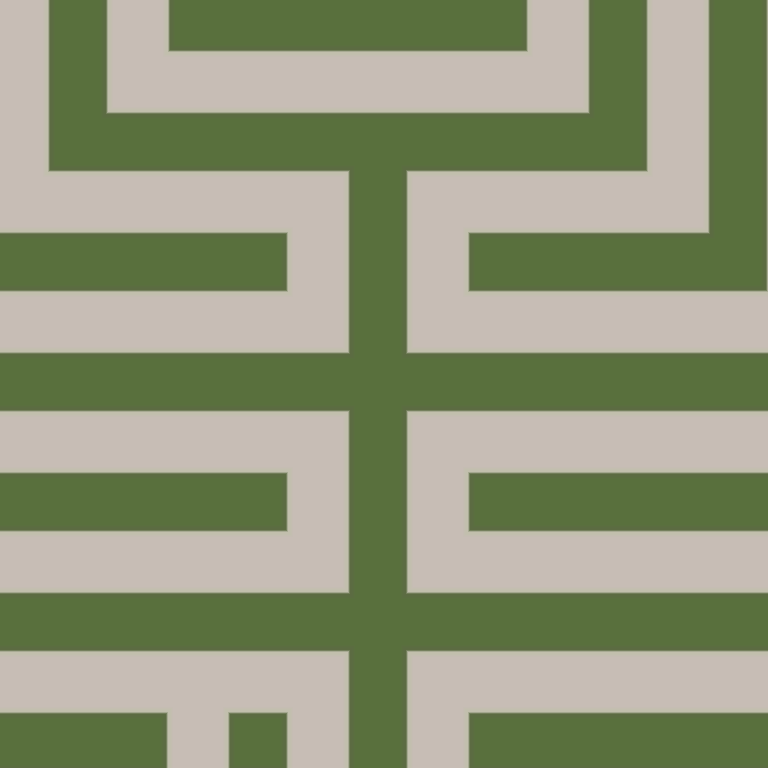
This pattern is drawn by a three.js fragment shader. Its source:

```glsl
// Beige and green fretwork of square-ended bars on a lattice of 6.4 cells.
// Each bar is a box distance between two lattice points; their union is
// filled green, with a faint tint along both sides of every edge.

varying vec2 vUv;

// Distance to a square-capped bar from a (lower left) to b (upper right).
float bar(vec2 p, vec2 a, vec2 b) {
  vec2 d = abs(p - 0.5 * (a + b)) - 0.5 * (b - a) - 0.242;
  return max(d.x, d.y);
}

float row(vec2 p, float y, float left, float right) {
  return bar(p, vec2(left, y), vec2(right, y));
}

float column(vec2 p, float x, float bottom, float top) {
  return bar(p, vec2(x, bottom), vec2(x, top));
}

float fretwork(vec2 p) {
  // Central stem
  float d = column(p, 0.0, -1.0, 5.0);

  // Alternating split and continuous rows
  for (int i = 0; i < 2; i++) {
    float y = 2.0 * float(i);
    d = min(d, row(p, y + 1.0, -4.0, 4.0));
    d = min(d, row(p, y + 2.0, -4.0, -1.0));
    d = min(d, row(p, y + 2.0, 1.0, i == 0 ? 4.0 : 3.0));
  }

  // Bottom row, with a gap on the left
  d = min(d, row(p, 0.0, -4.0, -2.0));
  d = min(d, row(p, 0.0, -1.0, -1.0));
  d = min(d, row(p, 0.0, 1.0, 4.0));

  // Upper frame, its solid core and the outer right column
  d = min(d, row(p, 5.0, -2.5, 2.0));
  d = min(d, column(p, -2.5, 5.0, 7.0));
  d = min(d, column(p, 2.0, 5.0, 7.0));
  d = min(d, bar(p, vec2(-1.5, 6.0), vec2(1.0, 7.0)));
  return min(d, column(p, 3.0, 4.0, 7.0));
}

void main() {
  // Lattice origin sits where the stem crosses the bottom row
  float d = fretwork(vUv * 6.4 - vec2(3.15, 0.217));

  // Edge tint on each side, then the smoothed fill
  float fringe = 1.0 - smoothstep(0.02, 0.06, abs(d));
  vec3 beige = mix(vec3(0.78, 0.74, 0.71), vec3(0.76, 0.75, 0.68), fringe);
  vec3 green = mix(vec3(0.35, 0.44, 0.24), vec3(0.36, 0.42, 0.26), fringe);
  gl_FragColor = vec4(mix(green, beige, smoothstep(-0.012, 0.012, d)), 1.0);
}
```
